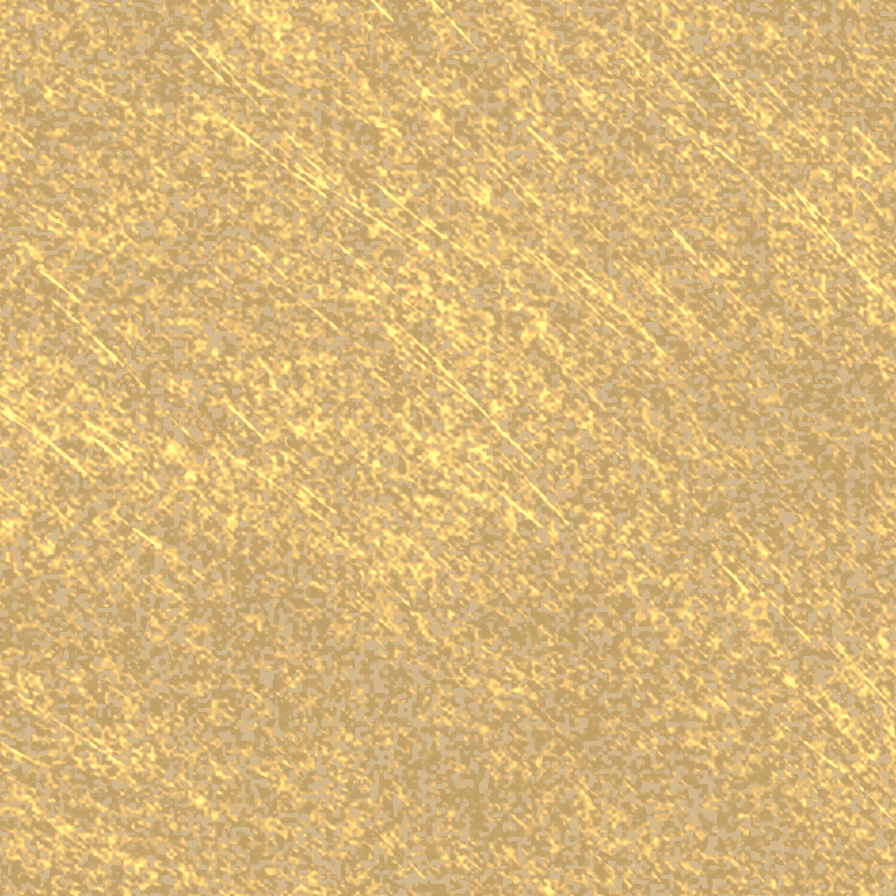
Write a WebGL 2 fragment shader that draws this texture.

```glsl
#version 300 es
precision highp float;
// Brushed gold foil: fine glittering grain crossed by slanted hairline scratches.

uniform vec2 u_resolution;
out vec4 fragColor;

// Palette, from hollows to glints
const vec3 SHADOW = vec3(0.76, 0.63, 0.405);
const vec3 BASE   = vec3(0.785, 0.655, 0.43);
const vec3 PALE   = vec3(0.83, 0.725, 0.56);
const vec3 AMBER  = vec3(0.89, 0.73, 0.47);
const vec3 GOLD   = vec3(0.97, 0.79, 0.48);
const vec3 YELLOW = vec3(1.00, 0.87, 0.51);
const vec3 GLINT  = vec3(1.00, 0.98, 0.57);

// Grain
const float GRAIN_CELLS = 235.0;
const vec2  STREAK_CELLS = vec2(115.0, 245.0);
const float GRAIN_GAIN = 0.62;
const float STREAK_GAIN = 0.62;
const float CLUMP_GAIN = 0.30;
const float BROAD_GAIN = 0.20;
const float LEVEL_SHIFT = -0.12;
const float NOISE_DEVIATION = 0.2145;

// Scratches
const float BRUSH_ANGLE = -0.73;
const vec2  SCRATCH_CELL = vec2(0.2, 0.05);
const int   SCRATCH_LAYERS = 4;
const float SCRATCH_WIDTH = 0.0016;
const float SCRATCH_GAIN = 2.1;
const float ANGLE_SPREAD = 0.12;
const float BEND = 0.7;

float hash(vec2 p) {
    return fract(sin(dot(p, vec2(127.1, 311.7))) * 43758.5453);
}

float valueNoise(vec2 p) {
    vec2 cell = floor(p);
    vec2 f = fract(p);
    f = f * f * (3.0 - 2.0 * f);
    float low = mix(hash(cell), hash(cell + vec2(1.0, 0.0)), f.x);
    float high = mix(hash(cell + vec2(0.0, 1.0)), hash(cell + 1.0), f.x);
    return mix(low, high, f.y);
}

// Noise with zero mean and unit deviation
float unitNoise(vec2 p) {
    return (valueNoise(p) - 0.5) / NOISE_DEVIATION;
}

mat2 rotation(float angle) {
    float c = cos(angle), s = sin(angle);
    return mat2(c, -s, s, c);
}

// Strongest bent hairline among the neighbouring cells of one layer
float scratchLayer(vec2 p, float seed) {
    vec2 home = floor(p / SCRATCH_CELL);
    float strongest = 0.0;
    for (int j = -1; j <= 1; j++) {
        for (int i = -1; i <= 1; i++) {
            vec2 cell = home + vec2(i, j);
            vec2 id = cell + seed * 17.3;
            vec2 jitter = vec2(hash(id + 3.1), hash(id + 7.7));
            vec2 q = p - (cell + jitter) * SCRATCH_CELL;
            float tilt = (hash(id + 11.9) * 2.0 - 1.0) * ANGLE_SPREAD;
            float bend = (hash(id + 19.3) * 2.0 - 1.0) * BEND;
            float halfLength = mix(0.03, 0.14, pow(hash(id + 23.5), 2.0));
            float strength = pow(hash(id + 31.7), 2.0);
            float across = abs(q.y - tilt * q.x - bend * q.x * q.x);
            float line = 1.0 - smoothstep(0.3, 1.7, across / SCRATCH_WIDTH);
            float taper = 1.0 - smoothstep(0.6, 1.0, abs(q.x) / halfLength);
            strongest = max(strongest, line * taper * strength);
        }
    }
    return strongest;
}

// Maps surface brightness, in deviations, to metal colour
vec3 metalColour(float level, float paleness) {
    vec3 colour = mix(SHADOW, BASE, smoothstep(-1.6, -0.4, level));
    colour = mix(colour, PALE, paleness);
    colour = mix(colour, AMBER, smoothstep(-0.2, 0.45, level));
    colour = mix(colour, GOLD, smoothstep(0.5, 1.05, level));
    colour = mix(colour, YELLOW, smoothstep(1.1, 1.6, level));
    return mix(colour, GLINT, smoothstep(1.65, 2.3, level));
}

void main() {
    vec2 uv = gl_FragCoord.xy / min(u_resolution.x, u_resolution.y);
    vec2 brushed = rotation(BRUSH_ANGLE) * uv;
    // Gentle sweep: strokes run steeper on the left
    brushed.y += 0.12 * (uv.x - 0.5) * (uv.x - 0.5);

    // Grain and uneven wear
    float broad = unitNoise(brushed * vec2(3.0, 5.0) + 41.0);
    float level = LEVEL_SHIFT + BROAD_GAIN * broad;
    level += GRAIN_GAIN * unitNoise(uv * GRAIN_CELLS);
    level += STREAK_GAIN * unitNoise(brushed * STREAK_CELLS + 83.0);
    level += CLUMP_GAIN * unitNoise(brushed * vec2(22.0, 55.0) + 59.0);

    // Scratches, denser where the foil is worn bright
    float scratch = 0.0;
    for (int k = 0; k < SCRATCH_LAYERS; k++) {
        float seed = float(k) + 1.0;
        scratch = max(scratch, scratchLayer(brushed + seed * vec2(0.37, 0.213), seed));
    }
    level += SCRATCH_GAIN * scratch * mix(0.5, 1.1, smoothstep(-1.0, 1.0, broad));

    // Dull silvery flecks among the hollows
    float paleness = smoothstep(0.48, 0.68, valueNoise(uv * GRAIN_CELLS * 0.8 + 137.0));
    fragColor = vec4(metalColour(level, paleness), 1.0);
}
```
